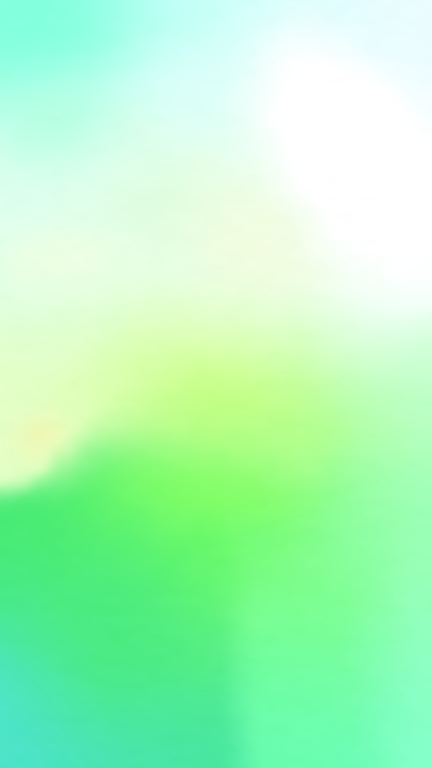
A Shadertoy shader for this background:

```glsl
// Soft blurred spring backdrop: white and aqua light above, lime haze fading into green and teal.

// Hash without sine.
float hash(vec2 p) {
    vec3 q = fract(vec3(p.xyx) * 0.1031);
    q += dot(q, q.yzx + 33.33);
    return fract((q.x + q.y) * q.z);
}

// Smooth value noise, centred on zero.
float noise(vec2 p) {
    vec2 cell = floor(p), f = fract(p);
    f = f * f * (3.0 - 2.0 * f);
    float low = mix(hash(cell), hash(cell + vec2(1, 0)), f.x);
    float high = mix(hash(cell + vec2(0, 1)), hash(cell + vec2(1, 1)), f.x);
    return mix(low, high, f.y) - 0.5;
}

// Noise summed over octaves.
float cloud(vec2 p) {
    float sum = 0.0, weight = 1.0;
    for (int i = 0; i < 3; i++) {
        sum += weight * noise(p);
        p = p * 2.1 + 17.0;
        weight *= 0.5;
    }
    return sum;
}

// Horizontal gradient through three colours.
vec3 across(float x, vec3 left, vec3 centre, vec3 right) {
    vec3 firstHalf = mix(left, centre, smoothstep(0.0, 0.55, x));
    return mix(firstHalf, right, smoothstep(0.45, 1.0, x));
}

// One under the low edge, falling smoothly to zero at the high edge.
float below(float y, float low, float high) {
    return 1.0 - smoothstep(low, high, y);
}

// Soft elliptical glow; slant leans its long axis sideways.
float glow(vec2 uv, vec2 centre, vec2 radius, float slant) {
    vec2 d = uv - centre;
    d.x += slant * d.y;
    d /= radius;
    return exp(-dot(d, d));
}

// Sky: aqua corner to white, then down to a pale lime haze.
vec3 skyColour(vec2 uv) {
    vec3 top = across(uv.x, vec3(0.52, 1.0, 0.88), vec3(0.80, 1.0, 0.98), vec3(0.92, 0.99, 1.0));
    vec3 light = across(uv.x, vec3(0.86, 1.0, 0.93), vec3(0.92, 1.0, 0.91), vec3(0.97, 1.0, 1.0));
    vec3 haze = across(uv.x, vec3(0.89, 1.0, 0.78), vec3(0.83, 1.0, 0.61), vec3(0.77, 1.0, 0.80));
    vec3 colour = mix(top, light, below(uv.y, 0.74, 1.0));
    colour = mix(colour, haze, below(uv.y, 0.48, 0.69));
    colour = mix(colour, vec3(0.50, 1.0, 0.86), 0.65 * glow(uv, vec2(0.08, 0.97), vec2(0.25, 0.055), 0.0));
    colour = mix(colour, vec3(0.70, 1.0, 0.88), 0.55 * glow(uv, vec2(0.12, 0.85), vec2(0.11, 0.05), 0.0));
    colour = mix(colour, vec3(0.87, 1.0, 0.99), 0.70 * glow(uv, vec2(0.46, 0.88), vec2(0.15, 0.08), 0.4));
    colour = mix(colour, vec3(0.85, 0.99, 0.87), 0.75 * glow(uv, vec2(0.37, 0.73), vec2(0.14, 0.06), 0.0));
    colour = mix(colour, vec3(0.95, 1.0, 0.88), 0.75 * glow(uv, vec2(0.14, 0.66), vec2(0.17, 0.05), 0.0));
    colour = mix(colour, vec3(0.95, 0.99, 0.86), 0.75 * glow(uv, vec2(0.60, 0.68), vec2(0.17, 0.07), 0.9));
    colour = mix(colour, vec3(0.95, 1.0, 0.98), 0.80 * glow(uv, vec2(0.97, 0.62), vec2(0.16, 0.05), 0.0));
    float shine = glow(uv, vec2(0.84, 0.79), vec2(0.20, 0.17), 0.85);
    return mix(colour, vec3(1.0), smoothstep(0.08, 0.62, shine));
}

// Ground: vivid green sinking into teal, with a mint right side.
vec3 groundColour(vec2 uv) {
    vec3 green = across(uv.x, vec3(0.28, 0.92, 0.46), vec3(0.42, 0.98, 0.41), vec3(0.60, 1.0, 0.71));
    vec3 teal = across(uv.x, vec3(0.29, 0.89, 0.78), vec3(0.28, 0.90, 0.63), vec3(0.52, 1.0, 0.79));
    vec3 colour = mix(green, teal, below(uv.y, 0.0, 0.31));
    vec3 leaf = vec3(0.29, 0.92, 0.50);
    colour = mix(colour, leaf, 0.75 * glow(uv, vec2(0.28, 0.18), vec2(0.19, 0.12), 0.0));
    // Mint veil with a fairly clear left edge.
    float veil = smoothstep(0.50, 0.62, uv.x + 0.15 * max(uv.y - 0.2, 0.0));
    veil *= below(uv.y, 0.18, 0.36) * below(uv.x, 0.72, 1.0);
    vec3 mint = mix(vec3(0.42, 1.0, 0.69), vec3(0.50, 1.0, 0.54), smoothstep(0.0, 0.28, uv.y));
    colour = mix(colour, mint, 0.85 * veil);
    return mix(colour, vec3(0.31, 0.90, 0.82), 0.65 * glow(uv, vec2(-0.02, 0.10), vec2(0.12, 0.09), 0.0));
}

void mainImage(out vec4 fragColor, in vec2 fragCoord) {
    vec2 canvas = fragCoord / iResolution.xy;
    vec2 grain = canvas * vec2(1.0, 1.78);

    // Gently ripple the whole field.
    vec2 ripple = vec2(cloud(grain * 6.0), cloud(grain * 6.0 + 41.0));
    vec2 uv = canvas + ripple * vec2(0.035, 0.020);

    // Hazy horizon, low and crisp at the left, broad elsewhere.
    float horizon = mix(0.355, 0.42, smoothstep(0.0, 0.25, uv.x));
    float spread = mix(0.03, 0.13, smoothstep(0.0, 0.5, uv.x));
    float ground = below(uv.y, horizon - spread, horizon + spread);
    vec3 colour = mix(skyColour(uv), groundColour(uv), ground);

    // Warm glows along the horizon.
    colour = mix(colour, vec3(0.51, 1.0, 0.39), 0.75 * glow(uv, vec2(0.49, 0.36), vec2(0.26, 0.05), 0.0));
    colour = mix(colour, vec3(0.78, 1.0, 0.50), 0.65 * glow(uv, vec2(0.51, 0.475), vec2(0.20, 0.055), 0.0));
    colour = mix(colour, vec3(0.70, 1.0, 0.52), 0.60 * glow(uv, vec2(0.66, 0.43), vec2(0.22, 0.05), 0.0));
    colour = mix(colour, vec3(0.96, 0.96, 0.69), 0.65 * glow(uv, vec2(0.09, 0.435), vec2(0.06, 0.03), -0.6));

    // Faint mottling, flatter than it is wide.
    colour += 0.012 * cloud(grain * vec2(22.0, 44.0)) * vec3(1.0, 0.4, 1.0);
    fragColor = vec4(clamp(colour, 0.0, 1.0), 1.0);
}
```
